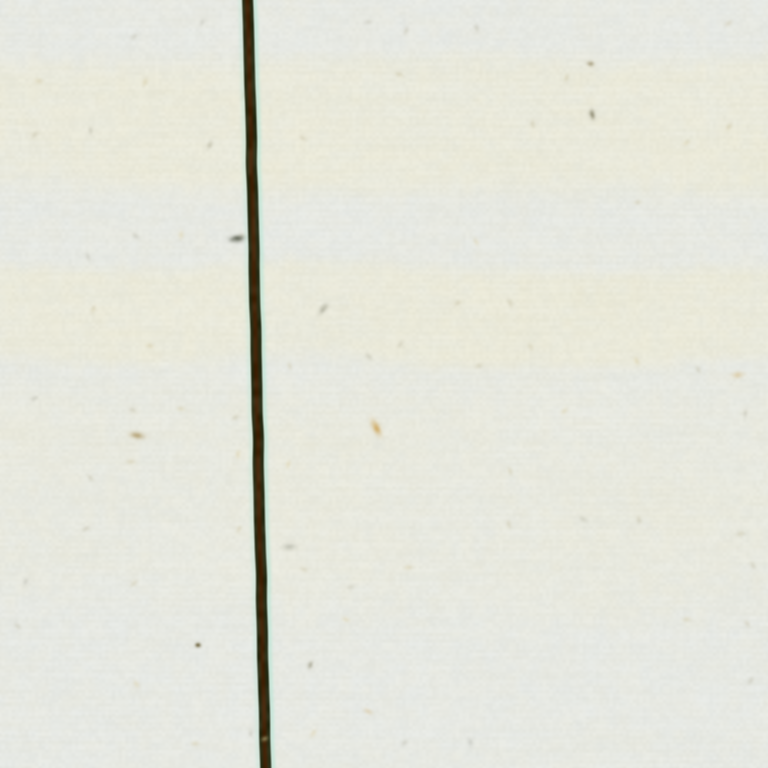
Write a Shadertoy shader that draws this texture.

```glsl
// Pale woven paper with warm bands, sparse flecks and one dark leaning seam.
#define SEAM_TOP 0.3230
#define SEAM_BOTTOM 0.3457
#define SEAM_HALF 0.0072
#define SEAM_SOFT 0.0020
#define THREADS 118.0
#define THREAD_DEPTH 0.009
#define GRAIN_SCALE 230.0
#define GRAIN_DEPTH 0.028
#define SPECK_CELLS 14.0
#define SPECK_DEPTH 0.07

const int MARKS = 12;

// Centre x, centre y, half length, angle
const vec4 markShape[MARKS] = vec4[](
    vec4(0.490, 0.443, 0.0150, -1.10), vec4(0.179, 0.433, 0.0130, -0.15),
    vec4(0.258, 0.160, 0.0055, -0.10), vec4(0.769, 0.917, 0.0070, -0.30),
    vec4(0.771, 0.851, 0.0090, -1.40), vec4(0.309, 0.689, 0.0130, 0.10),
    vec4(0.421, 0.598, 0.0120, 0.90), vec4(0.404, 0.134, 0.0070, 1.20),
    vec4(0.961, 0.512, 0.0110, 0.10), vec4(0.479, 0.074, 0.0090, -0.50),
    vec4(0.377, 0.288, 0.0120, 0.05), vec4(0.273, 0.811, 0.0080, 1.00));

// Strength, warmth
const vec2 markTone[MARKS] = vec2[](
    vec2(0.72, 1.0), vec2(0.60, 0.65), vec2(0.95, 0.3), vec2(0.50, 0.4),
    vec2(0.55, 0.2), vec2(0.85, 0.0), vec2(0.32, 0.1), vec2(0.38, 0.2),
    vec2(0.32, 1.0), vec2(0.25, 1.0), vec2(0.24, 0.0), vec2(0.25, 0.3));

float hash(vec2 p) {
    vec3 q = fract(p.xyx * vec3(0.1031, 0.1030, 0.0973));
    q += dot(q, q.yzx + 33.33);
    return fract((q.x + q.y) * q.z);
}

float noise(vec2 p) {
    vec2 cell = floor(p), f = fract(p);
    f = f * f * (3.0 - 2.0 * f);
    return mix(mix(hash(cell), hash(cell + vec2(1, 0)), f.x),
               mix(hash(cell + vec2(0, 1)), hash(cell + vec2(1, 1)), f.x), f.y);
}

float band(float y, float low, float high, float soft) {
    return smoothstep(low - soft, low + soft, y) * (1.0 - smoothstep(high - soft, high + soft, y));
}

vec3 paper(vec2 uv) {
    // Broad warm bands with cloudy edges
    float cloud = noise(uv * vec2(5.0, 9.0) + 7.0) - 0.5;
    float y = uv.y + 0.03 * cloud;
    float warm = 0.85 * band(y, 0.755, 0.92, 0.025) + 0.85 * band(y, 0.53, 0.658, 0.015)
               + 0.40 * band(y, 0.20, 0.50, 0.06) + 0.25 * cloud;
    vec3 tone = mix(vec3(0.904, 0.912, 0.888), vec3(0.918, 0.914, 0.850), clamp(warm, 0.0, 1.0));

    // Horizontal threads, with strength that varies along the weave
    float weave = noise(vec2(uv.x * 9.0, uv.y * THREADS * 2.0)) - 0.5;
    weave += 0.3 * sin(6.2832 * THREADS * uv.y) * noise(uv * vec2(7.0, 22.0));
    tone += THREAD_DEPTH * weave * vec3(1.0, 1.0, 1.7);

    // Fine grain in luminance and a little in hue
    float grain = 0.65 * noise(uv * GRAIN_SCALE) + 0.35 * noise(uv * GRAIN_SCALE * 0.47 + 31.0) - 0.5;
    float tint = noise(uv * GRAIN_SCALE * 0.3 + 83.0) - 0.5;
    return tone + GRAIN_DEPTH * grain + 0.014 * tint * vec3(0.5, 0.0, -1.0);
}

float fleck(vec2 p, float halfLength, float angle) {
    float c = cos(angle), s = sin(angle);
    vec2 q = vec2(c * p.x + s * p.y, c * p.y - s * p.x);
    q /= vec2(halfLength, 0.0035 + 0.22 * halfLength);
    return exp(-2.2 * dot(q, q));
}

vec3 addFlecks(vec3 color, vec2 uv) {
    // Faint random specks, one candidate per cell
    vec2 cell = floor(uv * SPECK_CELLS);
    vec2 seat = (cell + 0.25 + 0.5 * vec2(hash(cell + 3.0), hash(cell + 19.0))) / SPECK_CELLS;
    float present = step(0.72, hash(cell + 57.0));
    float speck = fleck(uv - seat, 0.008, 6.2832 * hash(cell + 71.0));
    color -= SPECK_DEPTH * present * speck * mix(vec3(1.0), vec3(0.2, 0.5, 1.2), hash(cell + 93.0));

    // Distinct stains
    for (int i = 0; i < MARKS; i++) {
        vec4 shape = markShape[i];
        vec3 ink = mix(vec3(0.36, 0.38, 0.32), vec3(0.80, 0.64, 0.34), markTone[i].y);
        float ragged = 0.8 + 0.4 * noise(uv * 150.0);
        float cover = markTone[i].x * ragged * fleck(uv - shape.xy, shape.z, shape.w);
        color = mix(color, ink, clamp(cover, 0.0, 1.0));
    }
    return color;
}

vec3 addSeam(vec3 color, vec2 uv) {
    float wobble = 0.0012 * (noise(vec2(uv.y * 28.0, 4.0)) - 0.5);
    float x = uv.x - mix(SEAM_BOTTOM, SEAM_TOP, uv.y) - wobble;
    float d = abs(x) - SEAM_HALF;

    // Cool fringe, brighter on the right side
    float fringe = exp(-pow((d - 0.0025) / 0.0035, 2.0));
    color = mix(color, vec3(0.74, 0.90, 0.84), fringe * (x > 0.0 ? 0.65 : 0.35));

    // Green-black rim around a brown core
    float cover = 1.0 - smoothstep(-SEAM_SOFT, SEAM_SOFT, d);
    float core = exp(-pow((x + 0.0004) / 0.0040, 2.0));
    vec3 ink = mix(vec3(0.13, 0.18, 0.09), vec3(0.26, 0.14, 0.03), core);
    ink += 0.07 * (noise(uv * vec2(160.0, 90.0)) - 0.5);
    float worn = fleck(uv - vec2(SEAM_BOTTOM - 0.001, 0.038), 0.007, 0.4);
    ink = mix(ink, vec3(0.62, 0.60, 0.42), 0.6 * worn);
    return mix(color, ink, cover);
}

void mainImage(out vec4 fragColor, in vec2 fragCoord) {
    vec2 uv = fragCoord / iResolution.xy;
    vec3 color = addSeam(addFlecks(paper(uv), uv), uv);
    fragColor = vec4(clamp(color, 0.0, 1.0), 1.0);
}
```
